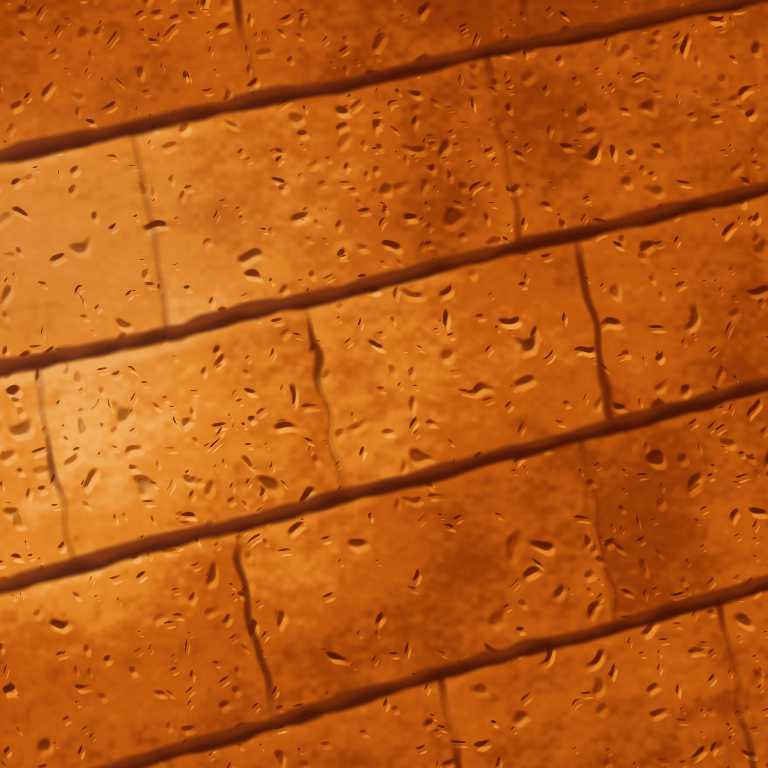
Give the GLSL for this texture, as a Shadertoy shader.

```glsl
// Worn stone blocks in slanting courses under a warm light from the left.
// Courses converge slightly to the right; each is cut into leaning blocks.
// Scattered oval pits and layered noise form a relief that is lit by its slope.

float hash(vec2 p) {
    return fract(sin(dot(p, vec2(127.1, 311.7))) * 43758.5453);
}

vec2 hash2(vec2 p) {
    return vec2(hash(p), hash(p + 37.3));
}

float noise(vec2 p) {
    vec2 i = floor(p), f = fract(p);
    f = f * f * (3.0 - 2.0 * f);
    return mix(mix(hash(i), hash(i + vec2(1, 0)), f.x),
               mix(hash(i + vec2(0, 1)), hash(i + vec2(1, 1)), f.x), f.y);
}

float fbm(vec2 p) {
    float sum = 0.0, gain = 0.53;
    for (int i = 0; i < 4; i++) {
        sum += gain * noise(p);
        p = mat2(1.6, 1.2, -1.2, 1.6) * p + 5.7;
        gain *= 0.5;
    }
    return sum;
}

// Depth of randomly turned oval holes, one at most per grid cell
float pits(vec2 p, float scale) {
    p *= scale;
    vec2 cell = floor(p);
    float depth = 0.0;
    for (int y = -1; y <= 1; y++)
    for (int x = -1; x <= 1; x++) {
        vec2 id = cell + vec2(x, y);
        vec2 shape = hash2(id + 11.0);
        vec2 d = p - id - 0.15 - 0.7 * hash2(id);
        float angle = 0.55 + 1.7 * (hash(id + 71.0) - 0.5);
        d = mat2(cos(angle), -sin(angle), sin(angle), cos(angle)) * d;
        d.y *= 1.3 + 2.0 * shape.x;
        float radius = 0.16 + 0.34 * shape.y * shape.y;
        float present = step(hash(id + 23.0), 0.12 + 0.75 * noise(id * 5.5 / scale + 3.0));
        depth = max(depth, present * (0.45 + 0.55 * shape.x)
                    * (1.0 - smoothstep(0.35 * radius, radius, length(d))));
    }
    return depth;
}

float holes(vec2 p) {
    p += 0.016 * (vec2(noise(p * 48.0), noise(p * 48.0 + 19.0)) - 0.5);
    return max(pits(p, 23.0), 0.75 * pits(p + 4.3, 41.0));
}

float relief(vec2 p) {
    return 0.55 * fbm(p * vec2(22.0, 30.0)) - 0.6 * holes(p);
}

// Stone colour from deep shadow (0) to full light (1)
vec3 stoneColor(float t) {
    vec3 c = mix(vec3(0.42, 0.11, 0.01), vec3(0.60, 0.23, 0.02), smoothstep(0.0, 0.28, t));
    c = mix(c, vec3(0.76, 0.35, 0.05), smoothstep(0.26, 0.5, t));
    c = mix(c, vec3(0.89, 0.52, 0.14), smoothstep(0.48, 0.74, t));
    return mix(c, vec3(0.95, 0.68, 0.36), smoothstep(0.72, 1.0, t));
}

void mainImage(out vec4 fragColor, in vec2 fragCoord) {
    vec2 p = fragCoord / iResolution.xy;

    // Courses, counted downwards
    float course = (0.798 - p.y + 0.21 * p.x) / (0.280 - 0.025 * p.x);
    course += 0.03 * (noise(p * 9.0) - 0.5);
    float row = floor(course), down = course - row;

    // Blocks: first joint and block length for each course
    vec2 cuts[5] = vec2[5](vec2(0.31, 0.355), vec2(0.197, 0.46), vec2(0.07, 0.352),
                           vec2(0.33, 0.45), vec2(0.24, 0.36));
    vec2 cut = cuts[clamp(int(row) + 1, 0, 4)];
    float wobble = 0.012 * (noise(p * 26.0) - 0.5);
    float along = (p.x - 0.05 * (down - 0.5) + wobble - cut.x) / cut.y;
    vec2 block = vec2(floor(along), row);

    // Light pool on the left, block tint and cloudy staining
    vec2 away = (p - vec2(0.0, 0.52)) / vec2(0.46, 0.44);
    float glow = exp(-dot(away, away));
    float light = 0.35 + 0.53 * glow;
    light += 0.13 * (hash(block + 5.0) - 0.5);
    light += 0.42 * (fbm(p * 7.0 + block * 3.1) - 0.5);

    // Relief lit from below the hollows
    float slope = relief(p) - relief(p + vec2(-0.004, 0.007));
    light += 0.62 * clamp(slope, -0.5, 0.5);
    light += 0.10 * (noise(p * 110.0) - 0.5);

    // Lit upper edge of each block
    float lip = smoothstep(0.03, 0.06, down) * (1.0 - smoothstep(0.06, 0.12, down));
    light += lip * (0.04 + 0.16 * glow);
    vec3 color = stoneColor(clamp(light, 0.0, 1.0));
    float chalk = exp(-8.0 * p.x * p.x - 45.0 * pow(p.y - 0.68, 2.0));
    color = mix(color, vec3(0.82, 0.52, 0.25), 0.5 * chalk);

    // Dark hollows
    color = mix(color, vec3(0.33, 0.09, 0.01), 0.72 * smoothstep(0.15, 0.85, holes(p)));

    // Thin, broken joints between blocks
    float seam = abs(along - round(along)) * cut.y;
    float broken = smoothstep(0.2, 0.75, noise(vec2(round(along) * 7.0 + row * 3.0, down * 4.0)));
    color = mix(color, vec3(0.38, 0.11, 0.01),
                (0.2 + 0.6 * broken) * (1.0 - smoothstep(0.001, 0.008, seam)));

    // Wide joints between courses, darkest along the lower side
    float gap = course - round(course);
    float ragged = 0.038 + 0.022 * (noise(p * 38.0) - 0.5);
    float joint = 1.0 - smoothstep(ragged - 0.016, ragged + 0.016, abs(gap));
    vec3 mortar = mix(vec3(0.45, 0.16, 0.03), vec3(0.27, 0.07, 0.01),
                      smoothstep(-0.03, 0.025, gap + 0.04 * (noise(p * 30.0) - 0.5)));
    color = mix(color, mortar + 0.06 * glow, 0.94 * joint);

    fragColor = vec4(color, 1.0);
}
```
